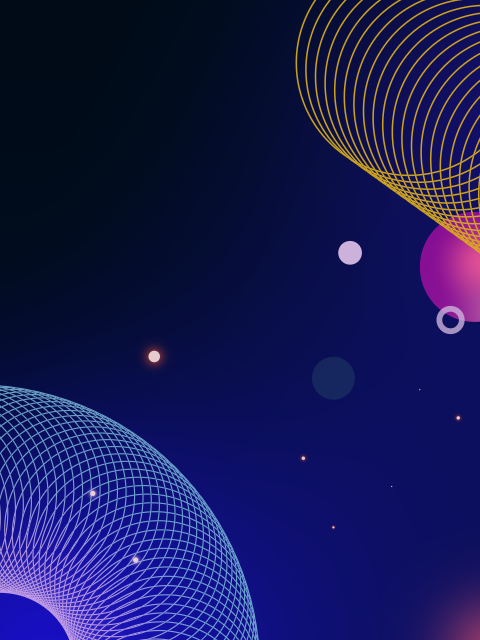
Write a Shadertoy shader that draws this background.

```glsl
// Abstract night backdrop: a navy gradient with a lattice ring, a sweep of
// golden loops, a magenta sphere and small glowing dots.
// Both line figures are families of circles drawn by loops; height is 1 unit.

const vec3 INK = vec3(0.0, 0.045, 0.095);
const vec3 NAVY = vec3(0.045, 0.06, 0.36);
const vec3 COBALT = vec3(0.095, 0.06, 0.79);
const vec3 SKY = vec3(0.49, 0.75, 0.88);
const vec3 ORCHID = vec3(0.84, 0.68, 0.92);
const vec3 GOLD = vec3(0.86, 0.68, 0.10);
const vec3 PURPLE = vec3(0.53, 0.06, 0.58);
const vec3 ROSE = vec3(0.88, 0.31, 0.58);
const vec3 LILAC = vec3(0.80, 0.70, 0.86);
const vec3 EMBER = vec3(0.78, 0.26, 0.20);

// Smooth coverage of a filled shape from its signed distance
float fill(float dist, float pixel) {
    return clamp(0.5 - dist / pixel, 0.0, 1.0);
}

float disc(vec2 p, vec2 center, float radius, float pixel) {
    return fill(length(p - center) - radius, pixel);
}

float circleLine(vec2 p, vec2 center, float radius, float halfWidth, float pixel) {
    return fill(abs(length(p - center) - radius) - halfWidth, pixel);
}

float glow(vec2 p, vec2 center, float size) {
    vec2 q = (p - center) / size;
    return exp(-dot(q, q));
}

// Circles spanning the gap between an inner and an outer rim
float latticeRing(vec2 p, vec2 outerCenter, float outerRadius,
                  vec2 innerCenter, float innerRadius, float pixel) {
    const int COUNT = 120;
    float cover = 0.0;
    for (int i = 0; i < COUNT; i++) {
        float angle = 6.2831853 * float(i) / float(COUNT);
        vec2 dir = vec2(cos(angle), sin(angle));
        vec2 outer = outerCenter + outerRadius * dir;
        vec2 inner = innerCenter + innerRadius * dir;
        float radius = 0.5 * distance(outer, inner);
        cover = max(cover, circleLine(p, 0.5 * (outer + inner), radius, 0.0009, pixel));
    }
    return cover;
}

// Equal circles stepping along a straight path
float loopSweep(vec2 p, vec2 start, vec2 stride, float radius, float pixel) {
    float cover = 0.0;
    for (int i = 0; i < 25; i++) {
        cover = max(cover, circleLine(p, start + stride * float(i), radius, 0.0012, pixel));
    }
    return cover;
}

vec3 backdrop(vec2 p) {
    float sweep = smoothstep(0.2, 1.0, p.x + 0.5 * (1.0 - p.y));
    vec3 color = mix(INK, NAVY, sweep);
    color = mix(color, COBALT, 0.95 * glow(p, vec2(0.07, -0.04), 0.36));
    color += vec3(0.03, 0.0, 0.07) * glow(p, vec2(0.72, 0.85), 0.22);
    return mix(color, vec3(0.62, 0.24, 0.42), 0.95 * glow(p, vec2(0.775, -0.02), 0.085));
}

void mainImage(out vec4 fragColor, in vec2 fragCoord) {
    float pixel = 1.0 / iResolution.y;
    vec2 p = fragCoord / iResolution.xy * vec2(0.75, 1.0);
    vec3 color = backdrop(p);

    // Lattice ring, pale and pink toward its hole
    vec2 holeCenter = vec2(0.0, -0.042);
    float holeRadius = 0.117;
    float rimDist = length(p - holeCenter) - holeRadius;
    float lattice = latticeRing(p, vec2(-0.039, -0.048), 0.445, holeCenter, holeRadius, pixel);
    float haze = fill(-rimDist, pixel) * exp(-max(rimDist, 0.0) / 0.03);
    color = mix(color, ORCHID, 0.45 * haze);
    color = mix(color, mix(ORCHID, SKY, smoothstep(0.03, 0.24, rimDist)), 0.82 * lattice);

    // Shaded sphere
    vec2 sphereCenter = vec2(0.742, 0.583);
    vec3 shade = mix(PURPLE, ROSE, smoothstep(0.085, 0.0, length(p - vec2(0.755, 0.59))));
    shade = mix(shade, vec3(0.78, 0.48, 0.66), 0.6 * glow(p, vec2(0.77, 0.51), 0.05));
    color = mix(color, shade, disc(p, sphereCenter, 0.086, pixel));

    // Golden loops
    float loops = loopSweep(p, vec2(0.639, 0.902), vec2(0.015, -0.0108), 0.176, pixel);
    color = mix(color, GOLD, 0.92 * loops);

    // Flat discs and a small ring
    color = mix(color, vec3(0.09, 0.16, 0.37), 0.9 * disc(p, vec2(0.521, 0.409), 0.0335, pixel));
    color = mix(color, LILAC, disc(p, vec2(0.547, 0.605), 0.0185, pixel));
    color = mix(color, LILAC, 0.8 * circleLine(p, vec2(0.704, 0.5), 0.0175, 0.0045, pixel));

    // Glowing dots: position and radius
    vec3 dots[8] = vec3[8](
        vec3(0.241, 0.443, 0.0090), vec3(0.716, 0.347, 0.0026),
        vec3(0.474, 0.284, 0.0026), vec3(0.521, 0.176, 0.0016),
        vec3(0.656, 0.391, 0.0007), vec3(0.612, 0.240, 0.0007),
        vec3(0.145, 0.229, 0.0040), vec3(0.212, 0.125, 0.0040));
    for (int i = 0; i < 8; i++) {
        vec3 dot3 = dots[i];
        vec3 halo = mix(EMBER, ORCHID, step(5.5, float(i)));
        color = mix(color, halo, 0.75 * glow(p, dot3.xy, dot3.z * 1.55));
        color = mix(color, vec3(0.92, 0.83, 0.84), 0.95 * disc(p, dot3.xy, dot3.z, pixel));
    }
    fragColor = vec4(color, 1.0);
}
```
